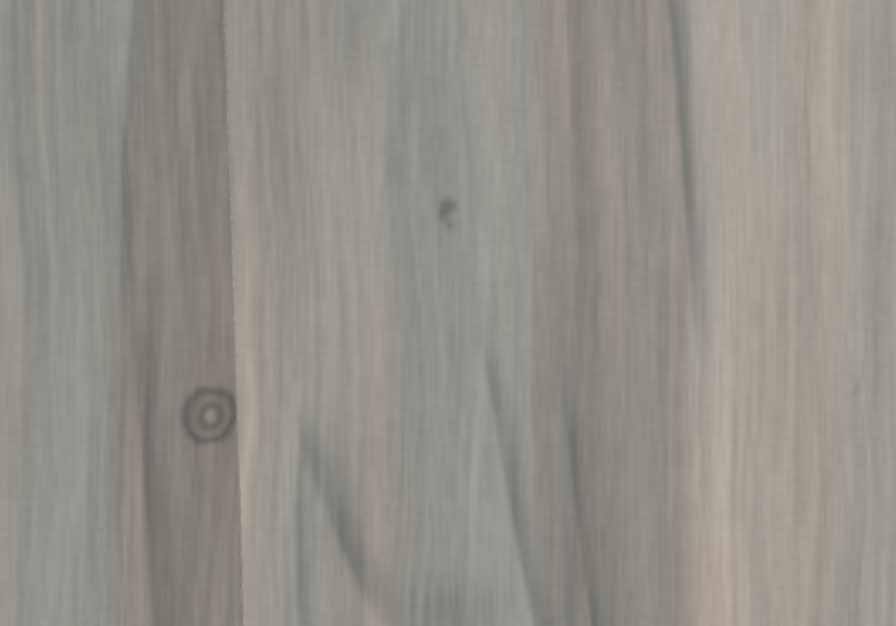
Reproduce this texture procedurally as a WebGL 2 fragment shader.

```glsl
#version 300 es
precision highp float;
// Weathered grey-brown wood planks with vertical grain, dark veins and knots.

uniform vec2 u_resolution;
out vec4 outColor;

const vec3 GREY_TINT = vec3(0.985, 1.005, 0.968);
const vec3 WARM_TINT = vec3(1.067, 0.993, 0.925);
const float SEAM_X = 0.373;        // joint between the two left boards
const float SEAM_LEAN = 0.03;
const float HEART_X = 0.205;       // left edge of the brown strip
const float SAP_X = 1.10;          // start of the pale board side
const vec2 ROUND_KNOT = vec2(0.335, 0.335);
const vec2 LONG_KNOT = vec2(0.716, 0.662);
const float BAND_GAIN = 0.085;
const float STREAK_GAIN = 0.065;
const float FIBRE_GAIN = 0.042;
const float PORE_GAIN = 0.030;

float hash(vec2 cell) {
    uvec2 q = uvec2(ivec2(cell)) * uvec2(1597u, 3812u) + uvec2(7919u, 104u);
    uint h = (q.x ^ (q.y << 7)) * 747796u + q.y * 28917u;
    h = (h ^ (h >> 15)) * 2246822u;
    h = (h ^ (h >> 13)) * 3266489u;
    return float((h ^ (h >> 16)) & 65535u) / 65535.0;
}

float noise(vec2 p) {
    vec2 i = floor(p), f = fract(p);
    f = f * f * (3.0 - 2.0 * f);
    return mix(mix(hash(i), hash(i + vec2(1, 0)), f.x),
               mix(hash(i + vec2(0, 1)), hash(i + vec2(1, 1)), f.x), f.y);
}

float signedNoise(vec2 p) { return noise(p) - 0.5; }

float fbm(vec2 p) {
    float sum = 0.0, gain = 0.55;
    for (int i = 0; i < 4; i++) {
        sum += gain * signedNoise(p);
        p = p * vec2(2.1, 1.7) + 17.3;
        gain *= 0.55;
    }
    return sum;
}

// Soft spot: 1 at the centre, fading over the given radii
float spot(vec2 p, vec2 centre, vec2 radii) {
    vec2 d = (p - centre) / radii;
    return exp(-dot(d, d));
}

// Dark vein from top to bottom, sharp on its left and soft on its right
float vein(vec2 p, vec2 top, vec2 bottom, float bend, float width) {
    float t = (top.y - p.y) / (top.y - bottom.y);
    float d = p.x - mix(top.x, bottom.x, t) - bend * t * (1.0 - t);
    d /= width * (d < 0.0 ? 0.5 : 1.4);
    return exp(-d * d) * smoothstep(-0.05, 0.3, t) * smoothstep(1.1, 0.75, t);
}

// Grain lines part around a knot
float part(vec2 p, vec2 knot, vec2 radii) {
    return (p.x - knot.x) * 0.6 * spot(p, knot, radii);
}

void main() {
    vec2 p = gl_FragCoord.xy / u_resolution.y;
    float seam = SEAM_X + SEAM_LEAN * (0.5 - p.y);
    float board = smoothstep(seam - 0.003, seam + 0.003, p.x);

    // Grain coordinates bend with slow waves and around the knots
    vec2 g = p;
    g.x += 0.035 * signedNoise(p * vec2(3.0, 2.2)) + 0.012 * signedNoise(p * vec2(9.0, 5.0) + 4.0);
    g.x -= part(p, LONG_KNOT, vec2(0.07, 0.22)) + part(p, ROUND_KNOT, vec2(0.06, 0.09));
    g.x += 3.7 * board;

    // Broad zones across the boards
    float wavyX = p.x + 0.05 * signedNoise(p * vec2(2.0, 3.0) + 9.0);
    float heart = smoothstep(HEART_X - 0.025, HEART_X + 0.02, wavyX) * (1.0 - board);
    float brown = smoothstep(0.82, 0.89, wavyX) * smoothstep(1.13, 1.06, wavyX);
    float sap = smoothstep(SAP_X - 0.02, SAP_X + 0.025, wavyX);
    float tone = 0.562 - 0.045 * heart - 0.022 * brown + 0.038 * sap;
    tone += 0.012 * board * (1.0 - brown);
    float warm = 0.42 + 0.32 * heart + 0.3 * brown + 0.22 * sap - 0.22 * (1.0 - board) * (1.0 - heart);

    // Grain from wide bands down to fine pores
    float band = fbm(g * vec2(8.0, 0.9));
    float streak = fbm(g * vec2(27.0, 1.3) + 31.0);
    float fibre = signedNoise(g * vec2(95.0, 4.0)) + 0.5 * signedNoise(g * vec2(50.0, 2.5) + 8.0);
    float pore = signedNoise(p * vec2(185.0, 22.0)) + 0.5 * signedNoise(p * vec2(70.0, 150.0));
    tone += BAND_GAIN * band + STREAK_GAIN * streak + FIBRE_GAIN * fibre + PORE_GAIN * pore;
    warm += 0.9 * fbm(g * vec2(11.0, 0.8) + 53.0) + 0.5 * streak;

    // Pale curved figure in the brown strip
    float figure = sin(70.0 * (p.x - 0.12 * p.y) + 9.0 * noise(p * vec2(5.0, 3.0)));
    tone += 0.022 * heart * pow(max(figure, 0.0), 3.0) * smoothstep(0.35, 0.6, p.y);

    // Veins
    float dark = 0.65 * vein(p, vec2(0.235, 1.15), vec2(0.20, 0.50), -0.05, 0.014);
    dark += 0.65 * vein(p, vec2(0.20, 0.62), vec2(0.26, -0.15), 0.03, 0.022);
    dark += 0.95 * vein(p, vec2(0.762, 0.54), vec2(0.875, -0.08), -0.02, 0.014);
    dark += 0.8 * vein(p, vec2(0.475, 0.36), vec2(0.61, 0.01), -0.05, 0.025);
    dark += 0.55 * vein(p, vec2(0.485, 0.34), vec2(0.49, -0.08), -0.03, 0.017);
    dark += 0.55 * vein(p, vec2(0.90, 0.42), vec2(0.965, -0.1), -0.02, 0.012);
    dark += 0.7 * vein(p, vec2(1.06, 1.15), vec2(1.115, 0.45), 0.01, 0.014);
    dark += 0.9 * spot(p, vec2(0.725, 0.02), vec2(0.07, 0.055)) * (0.8 + streak);
    dark *= 0.85 + 0.9 * fbm(g * vec2(40.0, 3.0) + 71.0);

    // Knots: a ringed round one and a small split one in a pale halo
    vec2 k = (p - ROUND_KNOT) / vec2(0.045, 0.048);
    float r = length(k) + 0.3 * signedNoise(p * 35.0);
    float disc = smoothstep(1.25, 0.75, r) * (1.0 - board);
    dark += disc * (0.55 + 0.28 * sin(r * 11.0 - 1.6)) - 0.5 * spot(k, vec2(0), vec2(0.28));
    float halo = spot(p, LONG_KNOT + vec2(0.0, 0.03), vec2(0.06, 0.24));
    vec2 ragged = p + 0.02 * vec2(signedNoise(p * 55.0), signedNoise(p * 55.0 + 6.0));
    dark += 1.1 * spot(ragged, LONG_KNOT, vec2(0.013, 0.026));
    dark += 0.4 * spot(ragged, vec2(1.365, 0.37), vec2(0.008, 0.02));
    tone += 0.012 * halo - 0.125 * dark;
    warm -= 0.4 * halo + 0.45 * dark;

    // Thin shadow at the joint
    tone -= 0.035 * exp(-abs(p.x - seam) / 0.006) * (1.0 - board);

    vec3 color = tone * mix(GREY_TINT, WARM_TINT, clamp(warm, 0.0, 1.0));
    outColor = vec4(color, 1.0);
}
```
